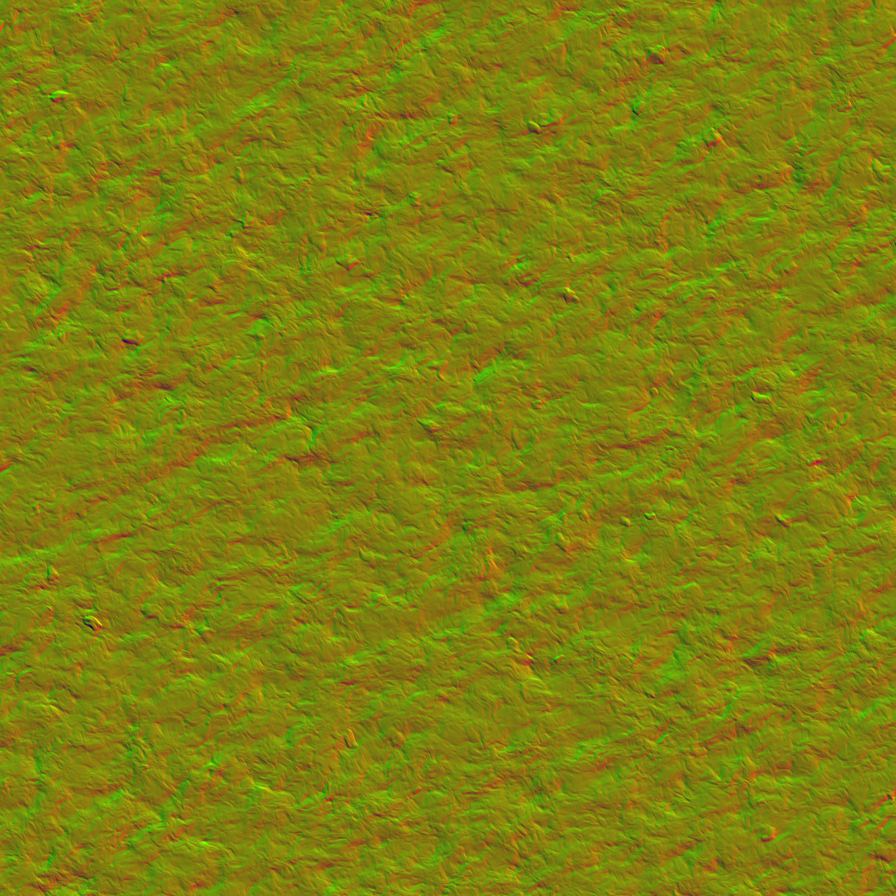
A WebGL 2 fragment shader for this texture map:

```glsl
#version 300 es
precision highp float;

// Slope map of rough, craggy ground in olive, green and rust.
// A height field of short slanted ridges and a few broken stones is
// differentiated; its slopes drive the red and green channels.

uniform vec2 u_resolution;
out vec4 fragColor;

const int OCTAVES = 5;
const float SLOPE_STEP = 0.0008;
const vec3 FLAT_COLOR = vec3(0.502, 0.505, 0.06);
const vec2 TILT_GAIN = vec2(1.12, 1.0);

// Integer hash: two random values in 0..1 for a lattice cell.
vec2 hash2(vec2 cell) {
    uvec2 v = uvec2(ivec2(cell)) * uvec2(1597334677u, 3812015801u);
    uint n = (v.x ^ v.y) * 1597334677u;
    n ^= n >> 15;
    n *= 2246822519u;
    n ^= n >> 13;
    return vec2(n & 65535u, n >> 16) / 65535.0;
}

float cornerSlope(vec2 cell, vec2 offset) {
    float angle = 6.28318 * hash2(cell).x;
    return dot(vec2(cos(angle), sin(angle)), offset);
}

float gradientNoise(vec2 p) {
    vec2 cell = floor(p);
    vec2 f = p - cell;
    vec2 u = f * f * f * (f * (f * 6.0 - 15.0) + 10.0);
    vec2 e = vec2(1.0, 0.0);
    float low = mix(cornerSlope(cell, f), cornerSlope(cell + e, f - e), u.x);
    float high = mix(cornerSlope(cell + e.yx, f - e.yx),
                     cornerSlope(cell + e.xx, f - e.xx), u.x);
    return mix(low, high, u.y);
}

vec2 noisePair(vec2 p) {
    return vec2(gradientNoise(p + 11.0), gradientNoise(p + 53.0));
}

// Coordinates turned to a grain angle and stretched along it.
vec2 alongGrain(vec2 p, float angle, float stretch) {
    float c = cos(angle), s = sin(angle);
    return vec2((c * p.x + s * p.y) * stretch, c * p.y - s * p.x);
}

// Short slanted streaks that break up into finer, sharper crags.
float cragHeight(vec2 p, float slope) {
    float height = 0.0;
    float frequency = 25.0;
    for (int i = 0; i < OCTAVES; i++) {
        float t = float(i) / float(OCTAVES - 1);
        vec2 q = alongGrain(p, mix(0.45, -0.6, t * t), mix(0.58, 0.9, t));
        float n = gradientNoise(q * frequency + 37.0 * float(i));
        float crest = -sqrt(n * n + 0.001);
        float sharpness = mix(0.25, 0.6, t);
        height += slope * mix(0.9, 1.3, t) / frequency * mix(n, crest, sharpness);
        frequency *= 1.7;
    }
    return height;
}

// Uneven little stones, kept mostly to a few clusters.
float stoneHeight(vec2 p, float density, float slope) {
    vec2 q = p * density;
    q += 0.25 * noisePair(q * 2.7);
    vec2 home = floor(q);
    float height = 0.0;
    for (int y = -1; y <= 1; y++) {
        for (int x = -1; x <= 1; x++) {
            vec2 cell = home + vec2(x, y);
            vec2 place = hash2(cell + 211.0);
            vec2 kind = hash2(cell + 503.0);
            float cluster = max(gradientNoise(cell * 0.17 + 5.5), 0.0);
            float present = step(kind.x, 0.05 + 1.2 * cluster * cluster);
            float radius = mix(0.15, 0.38, kind.y * kind.y);
            vec2 d = alongGrain(q - cell - place, 3.0 * kind.y, 0.75);
            float dome = max(1.0 - dot(d, d) / (radius * radius), 0.0);
            height += present * radius * dome * mix(0.5, 1.0, place.x);
        }
    }
    return height * slope / density;
}

float groundHeight(vec2 p) {
    vec2 bent = p + 0.012 * noisePair(p * 12.0) + 0.005 * noisePair(p * 55.0);
    return cragHeight(bent, 0.069) + stoneHeight(bent, 40.0, 0.14);
}

// Outward tilt of the surface by central differences.
vec2 surfaceTilt(vec2 p, float e) {
    vec2 dx = vec2(e, 0.0), dy = vec2(0.0, e);
    return vec2(groundHeight(p - dx) - groundHeight(p + dx),
                groundHeight(p - dy) - groundHeight(p + dy)) / (2.0 * e);
}

// Calm and rough patches across the ground.
float roughness(vec2 p) {
    return 1.0 + 0.3 * gradientNoise(p * 6.0 + 71.0)
               + 0.8 * gradientNoise(alongGrain(p, 0.35, 0.8) * 34.0 + 91.0);
}

vec3 tiltColor(vec2 tilt) {
    float shade = max(-tilt.y, 0.0);
    float blue = -0.12 * tilt.y + 0.9 * shade * shade;
    return FLAT_COLOR + vec3(tilt, blue);
}

void main() {
    vec2 p = gl_FragCoord.xy / min(u_resolution.x, u_resolution.y);
    vec2 tilt = surfaceTilt(p, SLOPE_STEP) * roughness(p) * TILT_GAIN;
    fragColor = vec4(clamp(tiltColor(tilt), 0.0, 1.0), 1.0);
}
```
